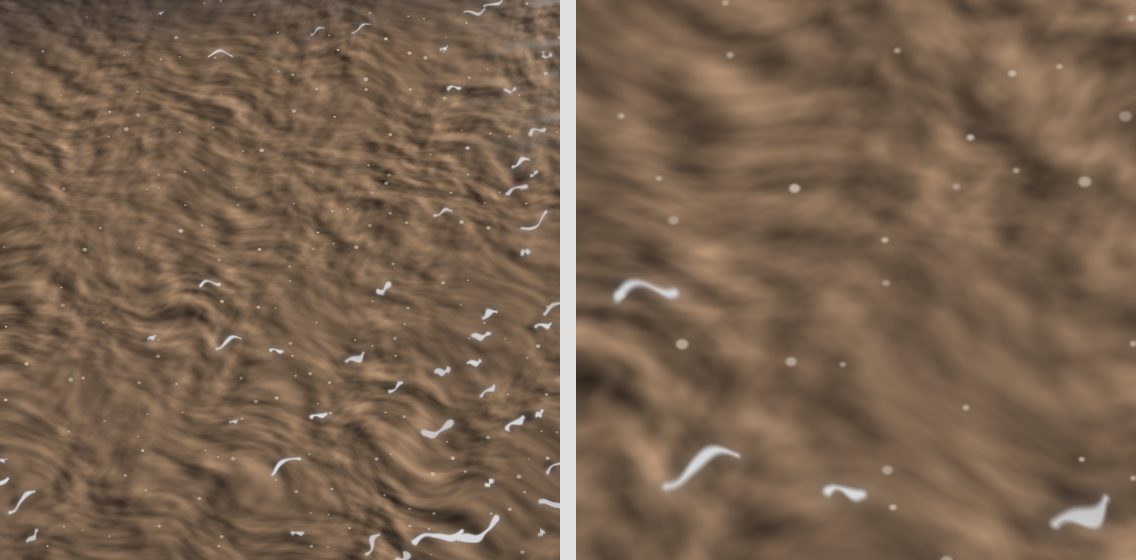
Left, the full canvas; right, a detail of the centre.
This texture is drawn by a Shadertoy shader. Its source:

```glsl
// Wet brown mud seen at a slant: warped gradient noise in perspective forms
// ripples, lit from the right by a height difference. Bent, tapered strokes
// and tiny dots scattered on jittered grids form the bright water glints.

#define RIPPLE_FREQ vec2(10.0, 18.0)
#define PERSPECTIVE 0.85
#define RELIEF 0.78
#define GLINT_CELL 0.085
#define DOT_CELL 0.034
#define MUD_COLOR vec3(0.468, 0.377, 0.297)
#define FAR_COLOR vec3(0.27, 0.235, 0.22)
#define SHEEN_COLOR vec3(0.62, 0.59, 0.57)
#define GLINT_COLOR vec3(0.85, 0.86, 0.88)
#define DOT_COLOR vec3(0.76, 0.71, 0.65)

float hash(vec2 p) {
    return fract(sin(dot(p, vec2(127.1, 311.7))) * 43758.5453);
}

vec2 gradient(vec2 cell) {
    float angle = 6.2832 * hash(cell);
    return vec2(cos(angle), sin(angle));
}

// Gradient noise, roughly -0.7 to 0.7
float noise(vec2 p) {
    vec2 i = floor(p), f = p - i;
    vec2 u = f * f * f * (f * (f * 6.0 - 15.0) + 10.0);
    vec2 e = vec2(1.0, 0.0);
    float a = dot(gradient(i), f);
    float b = dot(gradient(i + e.xy), f - e.xy);
    float c = dot(gradient(i + e.yx), f - e.yx);
    float d = dot(gradient(i + e.xx), f - e.xx);
    return mix(mix(a, b, u.x), mix(c, d, u.x), u.y);
}

float mudHeight(vec2 p) {
    float sum = 0.0, amplitude = 1.0;
    for (int i = 0; i < 4; i++) {
        sum += amplitude * noise(p);
        p = mat2(0.96, 0.28, -0.28, 0.96) * p * 1.9 + 17.3;
        amplitude *= 0.44;
    }
    return sum;
}

// Screen position to ripple space: finer with distance, tilted and swirled
vec2 groundCoords(vec2 uv) {
    float stretch = 1.0 + PERSPECTIVE * uv.y;
    vec2 ground = vec2((uv.x - 0.5) * stretch, uv.y + 0.5 * PERSPECTIVE * uv.y * uv.y);
    ground.y += 0.22 * ground.x * (1.0 - uv.y);
    vec2 swirl = vec2(noise(uv * 5.0 + 3.1), noise(uv * 6.0 + 41.7));
    return ground * RIPPLE_FREQ + swirl * vec2(0.9, 1.3);
}

// Distance to a wavy stroke of uneven width lying along x
float strokeDistance(vec2 p, float halfLength, float width, float phase) {
    float t = clamp(p.x / halfLength, -1.0, 1.0);
    float bend = 0.24 * halfLength * sin(2.6 * t + phase);
    float w = width * (0.68 + 0.32 * sin(3.5 * t + 2.0 * phase));
    return length(vec2(p.x - t * halfLength, p.y - bend)) - w;
}

// Returns glint coverage, soft halo and the dark hollow beside it
vec3 glints(vec2 uv) {
    vec3 result = vec3(0.0);
    vec2 p = uv + 0.005 * vec2(noise(uv * 38.0), noise(uv * 38.0 + 9.4));
    vec2 home = floor(uv / GLINT_CELL);
    for (int k = 0; k < 9; k++) {
        vec2 cell = home + vec2(k % 3 - 1, k / 3 - 1);
        vec2 center = (cell + vec2(hash(cell + 1.7), hash(cell + 5.3))) * GLINT_CELL;
        float density = mix(0.16, 0.85, smoothstep(0.5, 0.9, center.x + 0.12 * (0.5 - center.y)));
        if (hash(cell + 9.1) > density * (1.0 - 0.3 * center.y)) continue;
        float r = hash(cell + 13.9), phase = 6.2832 * hash(cell + 21.3);
        float size = mix(1.0, 0.65, center.y) * mix(0.65, 1.0, smoothstep(0.3, 0.8, center.x));
        float angle = mix(0.55, 0.25, center.y) + 0.8 * (hash(cell + 31.7) - 0.5);
        vec2 d = p - center;
        vec2 local = vec2(cos(angle) * d.x + sin(angle) * d.y, cos(angle) * d.y - sin(angle) * d.x);
        float width = size * mix(0.0045, 0.0085, hash(cell + 43.1)) * mix(1.0, 0.7, center.y);
        float dist = strokeDistance(local, size * (0.005 + 0.041 * r * r), width, phase);
        float strength = mix(0.7, 1.0, hash(cell + 57.3));
        result.x = max(result.x, strength * (1.0 - smoothstep(-0.0025, 0.0025, dist)));
        result.y = max(result.y, strength * exp(-max(dist, 0.0) / 0.005));
        vec2 hollow = (d + size * vec2(0.023, 0.004)) / (size * vec2(0.016, 0.012));
        result.z = max(result.z, exp(-dot(hollow, hollow)) * hash(cell + 61.9));
    }
    return result;
}

float dots(vec2 uv) {
    vec2 cell = floor(uv / DOT_CELL);
    vec2 offset = 0.2 + 0.6 * vec2(hash(cell + 71.3), hash(cell + 83.9));
    float radius = mix(0.0012, 0.0038, pow(hash(cell + 97.1), 2.0));
    float dist = length((uv - (cell + offset) * DOT_CELL) * vec2(0.9, 1.1)) - radius;
    float present = step(hash(cell + 103.7), mix(0.16, 0.28, uv.x));
    return present * (1.0 - smoothstep(-0.0012, 0.0016, dist)) * mix(0.5, 1.0, hash(cell + 111.1));
}

void mainImage(out vec4 fragColor, in vec2 fragCoord) {
    vec2 uv = fragCoord / iResolution.y;

    // Relief shading with calmer and rougher patches
    vec2 ground = groundCoords(uv);
    float height = mudHeight(ground);
    float slope = height - mudHeight(ground + vec2(0.2, 0.16));
    float roughness = 0.85 + 0.7 * noise(uv * 4.0 + 7.7);
    float light = 1.0 + roughness * (RELIEF * slope + 0.1 * height);
    light += 0.09 * noise(uv * 3.0 + 23.0) - 0.1 * smoothstep(0.3, 0.0, uv.y);
    vec3 color = MUD_COLOR * max(light, 0.35);

    // Dim far edge and pale sheen at the upper right
    color = mix(color, FAR_COLOR * light, 0.85 * smoothstep(0.84, 1.02, uv.y - 0.08 * uv.x));
    float streaks = smoothstep(-0.1, 0.5, noise(vec2(uv.x * 7.0, (uv.y - 0.2 * uv.x) * 38.0)));
    float sheen = smoothstep(0.75, 1.0, uv.x) * smoothstep(0.65, 0.85, uv.y);
    color = mix(color, SHEEN_COLOR, sheen * (0.12 + 0.55 * streaks));

    // Water highlights
    vec3 glint = glints(uv);
    color *= 1.0 - 0.4 * glint.z;
    color = mix(color, SHEEN_COLOR, 0.3 * glint.y);
    color = mix(color, DOT_COLOR, dots(uv));
    color = mix(color, GLINT_COLOR, glint.x);
    fragColor = vec4(color, 1.0);
}
```
